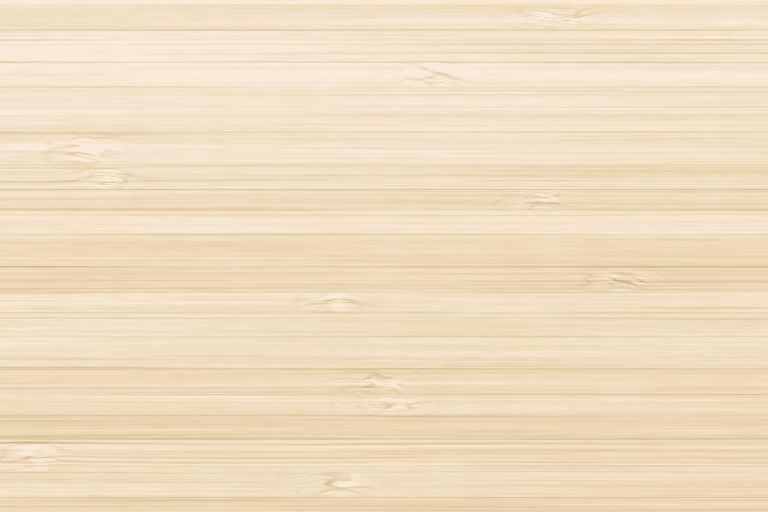
A Shadertoy shader for this texture:

```glsl
// Pale bamboo board: thin horizontal strips with fine grain, seams and small nodes.

const float STRIPS = 20.0;
const vec3 TAN = vec3(0.89, 0.80, 0.65);
const vec3 SAND = vec3(0.937, 0.86, 0.737);
const vec3 CREAM = vec3(0.97, 0.915, 0.84);

float hash(vec2 p) {
    return fract(sin(dot(p, vec2(127.1, 311.7))) * 43758.55);
}

float noise(vec2 p) {
    vec2 i = floor(p), f = fract(p);
    f = f * f * (3.0 - 2.0 * f);
    return mix(mix(hash(i), hash(i + vec2(1, 0)), f.x),
               mix(hash(i + vec2(0, 1)), hash(i + vec2(1, 1)), f.x), f.y);
}

// Noise stretched along the strips, centred on zero
float grain(vec2 p, float along, float across, float seed) {
    return noise(p * vec2(along, across) + seed) - 0.5;
}

// Hairlines, one per row at a random height, broken along their length
float threads(vec2 p, float count, float along, float pixel, float seed) {
    float y = p.y * count, id = floor(y);
    float centre = 0.3 + 0.4 * hash(vec2(id, seed));
    float d = abs(y - id - centre) / count;
    float line = 1.0 - smoothstep(0.0002, 0.0009 + 0.85 * pixel, d);
    float strength = hash(vec2(id, seed + 5.0));
    float fade = smoothstep(0.25, 0.8, noise(vec2(p.x * along + seed, id * 7.3)));
    return line * strength * fade;
}

// Strip coordinate with slightly uneven strip heights
float stripCoord(float y) {
    return y * STRIPS + 0.16 * sin(y * 31.0) + 0.3;
}

// Dark glue line between two strips, fading along its length
float seam(vec2 p, float row, float pixel) {
    float id = floor(row + 0.5);
    float d = abs(row - id) / STRIPS;
    float line = 1.0 - smoothstep(0.0003, 0.001 + 0.85 * pixel, d);
    float fade = 0.65 + 1.0 * grain(vec2(p.x, id), 2.3, 7.3, 4.0);
    return line * fade * (0.2 + 0.9 * hash(vec2(id, 9.0)));
}

// Offset from the node of a strip; z tells whether the strip has one
vec3 nodeOffset(vec2 p, float row, float aspect) {
    float id = floor(row);
    float x = aspect * hash(vec2(id, 21.0));
    float present = step(0.45, hash(vec2(id, 33.0)));
    return vec3(p.x - x, (fract(row) - 0.5) / STRIPS, present);
}

// Envelope of a node with a longer tail on the left
float nodeMask(vec3 n, float size) {
    float reach = size * (n.x < 0.0 ? 1.4 : 0.85);
    vec2 q = n.xy / vec2(reach, 0.023);
    return n.z * exp(-dot(q, q));
}

// Thin slanted strokes with pale flecks between them
float nodeTone(vec3 n, float id) {
    float slope = 0.22 * (hash(vec2(id, 41.0)) - 0.3);
    float bend = slope * n.x + 1.3 * n.x * n.x * sign(slope);
    bend += 0.006 * grain(n.xy, 45.0, 40.0, id);
    vec2 q = vec2(n.x, n.y + bend);
    float strokes = 1.0 - smoothstep(0.02, 0.17, abs(grain(q, 19.0, 165.0, id * 3.0)));
    float flecks = grain(q, 38.0, 170.0, id * 5.0);
    float tails = nodeMask(n, 0.11) * 0.25 + nodeMask(n, 0.055) * 0.75;
    return (0.28 + 0.8 * flecks) * nodeMask(n, 0.045) - 0.9 * strokes * tails;
}

// Tan to cream ramp; tones below zero continue into darker brown
vec3 woodColor(float tone) {
    vec3 c = mix(TAN, SAND, clamp(tone * 2.0, 0.0, 1.0));
    c = mix(c, CREAM, clamp(tone * 2.0 - 1.0, 0.0, 1.1));
    return c + min(tone, 0.0) * vec3(0.11, 0.13, 0.16);
}

void mainImage(out vec4 fragColor, in vec2 fragCoord) {
    float pixel = 1.0 / iResolution.y;
    float aspect = iResolution.x * pixel;
    vec2 p = fragCoord * pixel;
    float row = stripCoord(p.y);
    float id = floor(row);

    // Grain runs straight, wavers a little and bends near a node
    vec3 n = nodeOffset(p, row, aspect);
    vec2 g = p;
    g.y += 0.005 * grain(vec2(p.x, id), 2.0, 5.7, 2.0);
    g.y += 0.008 * nodeMask(n, 0.09) * grain(p, 14.0, 30.0, 8.0);

    // Flat strip tone, weak soft bands and fine texture
    float tone = 0.68 + 0.40 * (hash(vec2(id, 3.0)) - 0.5);
    tone += 0.38 * grain(g, 1.0, 48.0, 11.0);
    tone += 0.28 * grain(g, 2.2, 150.0, 17.0);
    tone += 0.18 * grain(g, 26.0, 280.0, 29.0);

    // Hairline fibres, long to short, denser in some strips
    float density = 0.4 + 0.9 * hash(vec2(id, 51.0));
    tone -= 0.62 * density * threads(g, 72.0, 1.5, pixel, 37.0);
    tone -= 0.50 * density * threads(g, 109.0, 2.8, pixel, 43.0);
    tone -= 0.36 * density * threads(g, 137.0, 5.0, pixel, 67.0);
    tone += 0.28 * threads(g, 90.0, 2.4, pixel, 59.0);

    // Nodes, seams and a soft light from the upper left
    tone += nodeTone(n, id);
    tone -= 1.05 * seam(p, row, pixel);
    tone += 0.32 * (p.y - 0.5) - 0.10 * (p.x / aspect - 0.5);

    fragColor = vec4(clamp(woodColor(tone), 0.0, 1.0), 1.0);
}
```
